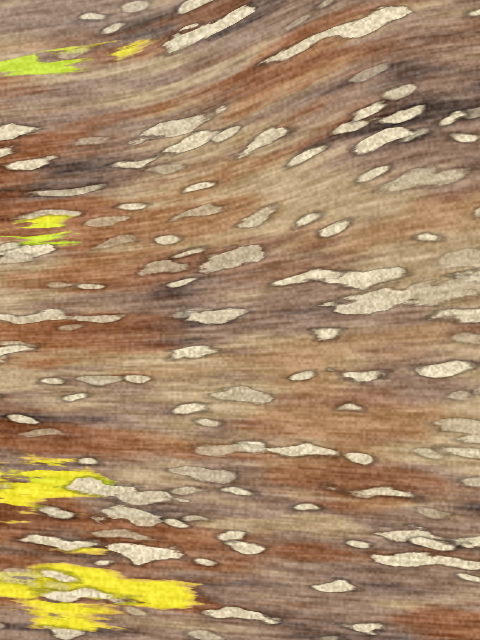
This texture is drawn by a Shadertoy shader. Its source:

```glsl
#define DARK vec3(0.36, 0.30, 0.27)
#define MID vec3(0.60, 0.49, 0.41)
#define TAN vec3(0.75, 0.65, 0.50)
#define RUST vec3(0.60, 0.35, 0.20)
#define CREAM vec3(0.90, 0.84, 0.71)
#define YELLOW vec3(0.96, 0.90, 0.22)
#define OCHRE vec3(0.84, 0.70, 0.34)
#define FLECK_CELL vec2(0.155, 0.056)
#define FLECK_DENSITY 0.50
#define FIBRE_CONTRAST 0.16
#define GRAIN_CONTRAST 0.11

float hash(vec2 p) {
    vec3 q = fract(p.xyx * vec3(0.1031, 0.1030, 0.0973));
    q += dot(q, q.yzx + 33.33);
    return fract((q.x + q.y) * q.z);
}

float noise(vec2 p) {
    vec2 i = floor(p), f = fract(p);
    f = f * f * (3.0 - 2.0 * f);
    return mix(mix(hash(i), hash(i + vec2(1, 0)), f.x),
               mix(hash(i + vec2(0, 1)), hash(i + vec2(1, 1)), f.x), f.y);
}

float fbm(vec2 p) {
    float sum = 0.0, amp = 0.5;
    for (int i = 0; i < 5; i++) {
        sum += amp * noise(p);
        p = p * 2.03 + 17.3;
        amp *= 0.5;
    }
    return sum / 0.97;
}

// Straightens the grain, which climbs to the right near the top
vec2 grainSpace(vec2 p) {
    float slope = mix(-0.07, 0.30, smoothstep(0.25, 1.25, p.y));
    float ripple = 0.025 * sin(7.0 * p.x + 2.5) * smoothstep(0.6, 1.2, p.y);
    return vec2(p.x, p.y - slope * (p.x - 0.5) - ripple);
}

// Nearest pale fleck: x = signed distance, y = its strength
vec2 flecks(vec2 q, float seed) {
    vec2 best = vec2(1.0, 0.0);
    vec2 base = floor(q / FLECK_CELL);
    float ragged = fbm(q * vec2(20.0, 75.0) + seed) - 0.5;
    for (int y = -1; y <= 1; y++)
    for (int x = -1; x <= 1; x++) {
        vec2 id = base + vec2(x, y);
        vec2 key = id + seed + 50.0;
        float chance = FLECK_DENSITY * (0.4 + 1.2 * noise(key * 0.45));
        chance *= mix(1.0, 0.6, smoothstep(15.0, 21.0, id.y));
        if (hash(key) > chance) continue;
        vec2 jitter = vec2(hash(key + 7.1), hash(key + 13.7));
        float size = hash(key + 23.9);
        vec2 radius = vec2(mix(0.022, 0.085, size * size),
                           mix(0.006, 0.018, size * hash(key + 31.3) + 0.2 * size));
        vec2 r = q - (id + 0.2 + 0.6 * jitter) * FLECK_CELL;
        r.y += 0.004 * sin(r.x * 45.0 + 6.3 * jitter.x);
        float d = (length(r / radius) - 1.0 + 1.5 * ragged) * radius.y;
        if (d < best.x) best = vec2(d, mix(0.5, 1.0, smoothstep(0.0, 0.6, hash(key + 41.7))));
    }
    return best;
}

// Ragged bright patches stacked along the left side
float patches(vec2 q, float streak) {
    float d = 1.0;
    for (int i = 0; i < 5; i++) {
        float k = float(i), apart = abs(k - 2.0);
        vec2 centre = vec2(0.02 + 0.06 * apart, 0.06 + 0.19 * k + 0.03 * k * k);
        vec2 radius = vec2(0.06 + 0.1 * apart - 0.03 * k, 0.066 - 0.010 * k);
        float e = length((q - centre) / radius) - 1.0 + 2.2 * (streak - 0.5);
        d = min(d, e);
    }
    return d;
}

void mainImage(out vec4 fragColor, in vec2 fragCoord) {
    vec2 p = fragCoord / iResolution.x;
    vec2 q = grainSpace(p);
    float soft = max(0.0013, 1.0 / iResolution.x);

    // Streaked wood tones, palest in a broad central band
    float broad = fbm(q * vec2(2.2, 9.0) + 3.0);
    float streak = fbm(q * vec2(6.0, 42.0) + 11.0);
    float fibre = noise(q * vec2(14.0, 150.0)) - 0.5 + 0.6 * (noise(q * vec2(30.0, 260.0)) - 0.5);
    float rise = (p.y - 0.68) / 0.32;
    float band = exp(-rise * rise) * smoothstep(0.1, 0.55, p.x);
    float shade = smoothstep(0.6, 0.95, p.x) * smoothstep(0.8, 1.05, p.y);
    float tone = 0.44 + 1.5 * (broad - 0.5) + 0.9 * (streak - 0.5) + 0.30 * band - 0.28 * shade;
    vec3 color = mix(DARK, MID, smoothstep(0.0, 0.45, tone));
    color = mix(color, TAN, smoothstep(0.45, 0.85, tone));

    // Rusty stains
    float rust = smoothstep(0.46, 0.66, fbm(q * vec2(3.0, 15.0) + 29.0));
    color = mix(color, RUST, 0.65 * rust * (1.0 - 0.6 * band) * (1.0 - 0.7 * shade));
    color += FIBRE_CONTRAST * fibre;

    // Yellow patches with ochre borders
    float patchEdge = patches(q - vec2(0.0, 0.02), streak);
    vec3 paint = mix(YELLOW, OCHRE, smoothstep(-0.35, 0.0, patchEdge));
    paint.r -= 0.16 * smoothstep(0.5, 0.7, broad);
    float worn = smoothstep(0.68, 0.58, fbm(q * vec2(9.0, 50.0) + 61.0));
    color = mix(color, paint + 0.08 * fibre, smoothstep(0.08, -0.08, patchEdge) * worn);

    // Pale flecks with dark rims and a fine sparkle
    float sparkle = noise(p * 210.0) - 0.5;
    for (int i = 0; i < 2; i++) {
        vec2 fleck = flecks(q + vec2(0.07, 0.025) * float(i), 37.0 * float(i));
        float rim = smoothstep(0.007, 0.0, fleck.x) * fleck.y;
        color *= 1.0 - 0.32 * rim;
        vec3 pale = CREAM + 0.20 * sparkle + 0.08 * fibre;
        color = mix(color, pale, smoothstep(soft, -soft, fleck.x) * fleck.y);
    }

    // Soft sheen and surface grain
    float sheen = smoothstep(0.9, 1.35, p.y) * smoothstep(0.9, 0.2, p.x) * fbm(p * 3.0);
    color = mix(color, vec3(0.78, 0.74, 0.70), 0.30 * sheen);
    color += GRAIN_CONTRAST * (noise(p * 170.0 + 5.0) - 0.5);
    fragColor = vec4(clamp(color, 0.0, 1.0), 1.0);
}
```
